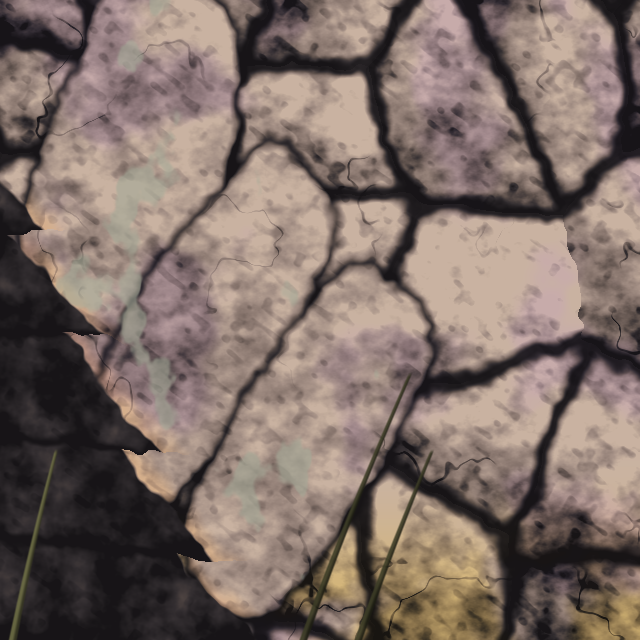
A Shadertoy shader for this texture:

```glsl
const vec3 PALETTE[6] = vec3[6](
    vec3(0.09, 0.08, 0.09), vec3(0.20, 0.18, 0.19), vec3(0.36, 0.31, 0.29),
    vec3(0.51, 0.44, 0.41), vec3(0.64, 0.56, 0.52), vec3(0.79, 0.70, 0.63));
const float TONE_STOPS[6] = float[6](0.05, 0.18, 0.33, 0.49, 0.69, 0.92);
const vec3 LICHEN = vec3(0.64, 0.66, 0.59);
const vec3 GRASS = vec3(0.43, 0.43, 0.27);
const vec2 STONE_GRID = vec2(6.2, 5.4);
const float STONE_SKIP = 0.28;
const vec2 SLAB_START = vec2(0.19, 0.68);
const vec2 SLAB_STEP = vec2(0.145, -0.185);
const float FLANK_BASE = 0.38;
const float FLANK_SLOPE = 0.53;
const float LEDGES = 6.2;

float hash(vec2 p) {
    vec3 q = fract(p.xyx * vec3(0.1031, 0.1030, 0.0973));
    q += dot(q, q.yzx + 33.33);
    return fract((q.x + q.y) * q.z);
}

float noise(vec2 p) {
    vec2 i = floor(p), f = fract(p);
    f = f * f * (3.0 - 2.0 * f);
    return mix(mix(hash(i), hash(i + vec2(1, 0)), f.x),
               mix(hash(i + vec2(0, 1)), hash(i + 1.0), f.x), f.y);
}

float fbm(vec2 p) {
    float sum = 0.0, amp = 0.53;
    for (int i = 0; i < 4; i++) {
        sum += amp * noise(p);
        p = mat2(1.6, 1.2, -1.2, 1.6) * p + 7.3;
        amp *= 0.5;
    }
    return sum;
}

float smoothMin(float a, float b, float k) {
    float h = max(k - abs(a - b), 0.0) / k;
    return min(a, b) - 0.25 * h * h * k;
}

vec2 seedOffset(vec2 cell) {
    return 0.12 + 0.76 * vec2(hash(cell + 3.7), hash(cell + 57.3));
}

// Rounded distance to the joint; skipped seeds leave larger stones
float stones(vec2 p, out vec2 id, out vec2 local) {
    vec2 base = floor(p), nearest = vec2(9.0);
    id = base;
    for (int k = 0; k < 25; k++) {
        vec2 cell = base + vec2(k % 5 - 2, k / 5 - 2);
        vec2 r = cell + seedOffset(cell) - p;
        if (hash(cell) > STONE_SKIP && dot(r, r) < dot(nearest, nearest)) {
            nearest = r;
            id = cell;
        }
    }
    float border = 1.0;
    for (int k = 0; k < 25; k++) {
        vec2 cell = id + vec2(k % 5 - 2, k / 5 - 2);
        vec2 r = cell + seedOffset(cell) - p;
        if (hash(cell) > STONE_SKIP && cell != id)
            border = smoothMin(border, dot(0.5 * (nearest + r), normalize(r - nearest)), 0.12);
    }
    local = -nearest;
    return border;
}

// Tapered leaning slab with slanted ends
float slab(vec2 p, float i, out vec2 local) {
    float later = min(i, 1.0);
    float angle = mix(1.30, 1.03, later);
    vec2 size = mix(vec2(0.145, 0.37), vec2(0.120, 0.28), later);
    vec2 along = vec2(cos(angle), sin(angle));
    p -= SLAB_START + i * SLAB_STEP;
    local = vec2(dot(p, vec2(along.y, -along.x)), dot(p, along));
    float t = local.y / size.y;
    float side = abs(local.x) - size.x * (1.0 - 0.32 * t * t);
    float end = abs(local.y + 0.4 * local.x) - size.y;
    return -smoothMin(-side, -end, 0.06);
}

vec3 toneColor(float tone) {
    vec3 color = PALETTE[0];
    for (int i = 1; i < 6; i++)
        color = mix(color, PALETTE[i], clamp((tone - TONE_STOPS[i - 1]) / (TONE_STOPS[i] - TONE_STOPS[i - 1]), 0.0, 1.0));
    return color;
}

void mainImage(out vec4 fragColor, in vec2 fragCoord) {
    vec2 p = fragCoord / iResolution.y;
    vec2 rough = p + 0.035 * (vec2(fbm(p * 9.0), fbm(p * 9.0 + 31.0)) - 0.5)
                   + 0.010 * (vec2(noise(p * 55.0), noise(p * 55.0 + 17.0)) - 0.5);

    // Weathered surface: blotches, grain, pits and hairline cracks
    float blotch = fbm(p * 7.0 + 4.0);
    float detail = 0.55 * (fbm(p * 20.0) - 0.5) + 0.50 * (fbm(p * vec2(42.0, 58.0)) - 0.5);
    detail -= 0.16 * smoothstep(0.62, 0.85, noise(mat2(0.8, 0.6, -0.6, 0.8) * p * vec2(55.0, 80.0)));
    float crack = smoothstep(0.014, 0.003, abs(fbm(rough * 8.0 + 11.0) - 0.5)) * smoothstep(0.45, 0.65, noise(p * 11.0));

    // Small stones, each with a lit and a shaded facet
    vec2 id, local;
    float border = stones(rough * STONE_GRID + vec2(2.3, 6.1), id, local);
    float turn = 0.2 + 1.3 * hash(id + 8.0);
    float facet = dot(local, vec2(cos(turn), sin(turn))) + 0.25 * (blotch - 0.5);
    float tone = 0.40 + 0.24 * hash(id + 21.0) + 0.20 * smoothstep(-0.12, 0.06, facet) + 0.2 * facet;
    tone += 1.2 * detail - 0.3 * crack - 0.45 * (blotch - 0.5);
    tone *= mix(0.10, 1.0, smoothstep(0.02, 0.13, border));

    // Large slabs, each overlapping the one before
    float slabMask = 0.0;
    for (int i = 0; i < 3; i++) {
        vec2 q;
        float d = slab(rough, float(i), q);
        float mask = smoothstep(0.003, -0.003, d);
        float face = 0.79 + 0.25 * q.y + detail - 0.22 * crack - 0.24 * smoothstep(0.47, 0.65, blotch);
        face *= mix(0.45, 1.0, smoothstep(0.0, 0.012, -d));
        tone *= mix(0.25, 1.0, smoothstep(0.0, 0.018, d));
        tone = mix(tone, face, mask);
        slabMask = max(slabMask, mask);
    }

    // Dark broken flank at the lower left, split into ledges
    float ledge = fract(rough.y * LEDGES + 0.6 * rough.x);
    float lit = rough.x - FLANK_BASE + FLANK_SLOPE * rough.y + 0.06 * (ledge - 0.5);
    float flank = smoothstep(0.004, -0.004, lit);
    float seam = smoothstep(0.0, 0.08, min(ledge, 1.0 - ledge));
    float flankTone = (0.11 + 0.32 * (fbm(p * vec2(24.0, 16.0)) - 0.5) + 0.25 * detail) * mix(0.25, 1.0, seam);
    float rim = smoothstep(0.05, 0.0, lit) * (1.0 - flank) * slabMask;
    tone = mix(tone + 0.08 * rim, flankTone, flank);
    vec3 color = toneColor(clamp(tone, 0.0, 1.0));

    // Mineral tints: plum blotches, ochre near the ground, warm rim, lichen
    float plum = smoothstep(0.45, 0.65, blotch) * (1.0 - flank);
    float ochre = smoothstep(0.28, 0.02, p.y) * smoothstep(0.42, 0.6, fbm(p * 6.0 + 40.0)) * (1.0 - slabMask) * (1.0 - flank);
    color *= mix(vec3(1.0), vec3(0.99, 0.96, 1.06), plum);
    color *= mix(vec3(1.0), vec3(1.06, 1.02, 0.72), ochre);
    color *= mix(vec3(1.0), vec3(1.06, 0.98, 0.86), rim);
    float lichen = smoothstep(0.66, 0.74, fbm(p * vec2(15.0, 11.0) + 70.0)) * slabMask * (1.0 - flank);
    color = mix(color, LICHEN, 0.6 * lichen);

    // Thin leaning grass blades
    for (int i = 0; i < 3; i++) {
        float n = float(i), top = 0.42 - 0.12 * abs(n - 1.0);
        float stem = 0.02 + 0.54 * pow(n / 2.0, 0.25) + (0.2 + 0.16 * min(n, 1.0)) * p.y + 0.1 * p.y * p.y;
        float width = 0.006 * (1.0 - 0.6 * p.y / top);
        float x = p.x - stem;
        float blade = smoothstep(width + 0.002, width - 0.002, abs(x)) * smoothstep(top, top - 0.01, p.y);
        vec3 bladeColor = GRASS * mix(1.0, 0.55, min(n, 1.0)) * (1.0 - 0.5 * smoothstep(-0.002, 0.004, x));
        color = mix(color, bladeColor, 0.9 * blade);
    }
    fragColor = vec4(color, 1.0);
}
```
